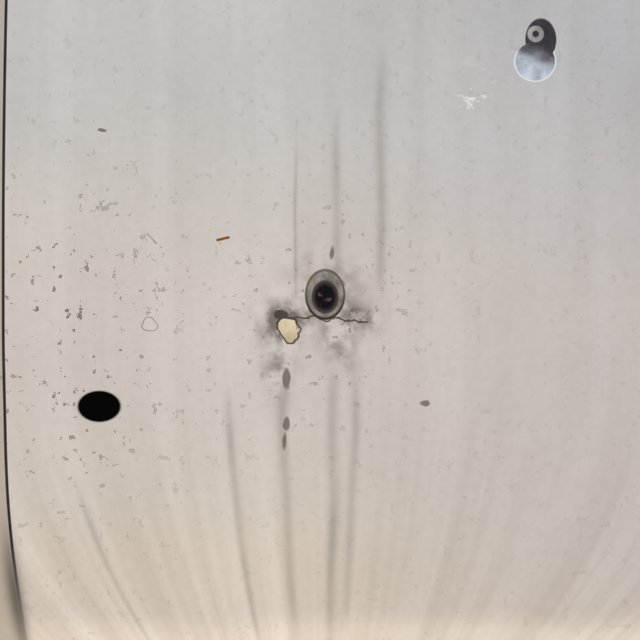
A Shadertoy shader for this texture:

```glsl
#define TOP_GREY vec3(0.755, 0.748, 0.738)
#define MID_CREAM vec3(0.80, 0.768, 0.735)
#define LOW_CREAM vec3(0.815, 0.762, 0.705)
#define EDGE_GLOW vec3(0.91, 0.85, 0.77)
#define GRIME vec3(0.40, 0.365, 0.33)
#define INK vec3(0.05, 0.045, 0.055)
#define BEND 0.35

float hash(vec2 p) {
  p = fract(p * vec2(123.34, 456.21));
  p += dot(p, p + 45.32);
  return fract(p.x * p.y);
}

float noise(vec2 p) {
  vec2 i = floor(p), f = fract(p);
  f = f * f * (3.0 - 2.0 * f);
  return mix(mix(hash(i), hash(i + vec2(1, 0)), f.x),
    mix(hash(i + vec2(0, 1)), hash(i + vec2(1, 1)), f.x), f.y);
}

float fbm(vec2 p) {
  float sum = 0.0, amp = 0.53;
  for (int i = 0; i < 4; i++) {
    sum += amp * noise(p);
    p = p * 2.03 + 17.7;
    amp *= 0.5;
  }
  return sum;
}

float ellipse(vec2 p, float x, float y) {
  return (length(p / vec2(x, y)) - 1.0) * min(x, y);
}

float segment(vec2 p, vec2 a, vec2 b) {
  b -= a;
  p -= a;
  return length(p - b * clamp(dot(p, b) / dot(b, b), 0.0, 1.0));
}

float fill(float d) {
  float w = 1.0 / iResolution.y;
  return 1.0 - smoothstep(-w, w, d);
}

float blob(vec2 p, float x, float y) {
  p /= vec2(x, y);
  return exp(-dot(p, p));
}

// Each streak: x, half width, top, bottom
const vec4 STREAKS[8] = vec4[8](
  vec4(0.527, 0.007, 0.85, 0.59), vec4(0.595, 0.008, 0.95, 0.56),
  vec4(0.462, 0.003, 0.82, 0.55), vec4(0.442, 0.009, 0.47, 0.03),
  vec4(0.522, 0.010, 0.48, 0.02), vec4(0.556, 0.008, 0.47, 0.04),
  vec4(0.355, 0.007, 0.42, 0.0), vec4(0.09, 0.008, 0.28, 0.0));

// Each mark: centre, radii
const vec4 MARKS[6] = vec4[6](
  vec4(0.449, 0.407, 0.006, 0.016), vec4(0.447, 0.338, 0.005, 0.011),
  vec4(0.444, 0.310, 0.003, 0.011), vec4(0.160, 0.796, 0.005, 0.003),
  vec4(0.664, 0.371, 0.006, 0.004), vec4(0.518, 0.604, 0.003, 0.009));

vec3 metal(vec2 p) {
  vec3 col = mix(LOW_CREAM, MID_CREAM, smoothstep(0.0, 0.45, p.y));
  col = mix(col, TOP_GREY, smoothstep(0.5, 0.95, p.y));
  col *= mix(vec3(1.01), vec3(0.95, 0.955, 0.975), smoothstep(0.35, 1.0, p.x));
  col = mix(col, EDGE_GLOW, 0.75 - 0.75 * smoothstep(0.01, 0.06, p.y + 0.02 * fbm(p * 9.0)));

  // Runs gather toward the middle near the foot
  float drop = max(0.0, 1.0 - p.y / 0.45);
  float s = 0.5 + (p.x - 0.5) / (1.0 - BEND * drop * drop);
  col *= 1.0 + 0.09 * (0.6 + drop) * (fbm(vec2(s * 32.0, p.y * 1.3)) - 0.5) * vec3(0.9, 1.0, 1.15);
  float wear = 0.14 + 0.16 * noise(vec2(s * 70.0, p.y * 12.0));
  for (int i = 0; i < 8; i++) {
    vec4 k = STREAKS[i];
    float x = (s - k.x + 0.006 * noise(vec2(p.y * 9.0, k.x * 50.0)) - 0.003) / k.y;
    float span = smoothstep(k.w - 0.05, k.w + 0.04, p.y) * (1.0 - smoothstep(k.z - 0.12, k.z, p.y));
    col = mix(col, GRIME, span * wear * exp(-x * x));
  }

  // Mottling, grain and pits
  col *= 0.96 + 0.05 * fbm(p * 6.0) + 0.035 * fbm(p * 120.0);
  float pitted = blob(p - vec2(0.09, 0.47), 0.16, 0.22) + 0.6 * blob(p - vec2(0.49, 0.52), 0.13, 0.15);
  return mix(col, GRIME, smoothstep(0.68, 0.82, fbm(p * 95.0)) * min(0.7, 0.08 + 0.65 * pitted));
}

vec3 smallMarks(vec3 col, vec2 p) {
  vec2 q = p + 0.005 * (vec2(noise(p * 90.0), noise(p * 90.0 + 31.0)) - 0.5);
  for (int i = 0; i < 6; i++)
    col = mix(col, GRIME, 0.75 * fill(ellipse(q - MARKS[i].xy, MARKS[i].z, MARKS[i].w)));
  // Ring, scratch, splinter and pale scuffs
  float line = abs(length(q - vec2(0.234, 0.493)) - 0.011);
  line = min(line, segment(q, vec2(0.231, 0.636), vec2(0.244, 0.621)));
  col = mix(col, GRIME, 0.5 * fill(line - 0.0008));
  line = segment(p, vec2(0.34, 0.625), vec2(0.357, 0.629));
  col = mix(col, vec3(0.5, 0.3, 0.15), fill(line - 0.0018));
  float scuff = smoothstep(0.62, 0.75, fbm(p * vec2(45, 90)));
  return mix(col, vec3(0.91), 0.8 * scuff * blob(p - vec2(0.742, 0.85), 0.025, 0.04));
}

vec3 centrePort(vec3 col, vec2 p) {
  // Soot, crack and chipped filler
  vec2 c = p - vec2(0.508, 0.54);
  float rough = fbm(p * 42.0);
  float soot = blob(c + vec2(0.068, 0.042), 0.032, 0.027) + 0.8 * blob(c + vec2(-0.05, 0.038), 0.035, 0.018)
    + 0.5 * (blob(c + vec2(-0.027, 0.075), 0.025, 0.045) + blob(c + vec2(0.073, 0.105), 0.025, 0.055) + blob(c, 0.055, 0.06));
  col = mix(col, GRIME, min(0.8, 1.15 * soot * smoothstep(0.25, 0.8, rough)));
  vec2 q = c + 0.014 * (vec2(fbm(p * 55.0), fbm(p * 55.0 + 9.0)) - 0.5);
  float crack = segment(q, vec2(-0.05, -0.035), vec2(0.067, -0.041));
  float chip = ellipse(q + vec2(0.056, 0.056), 0.014, 0.018);
  crack = min(crack - 0.0014, min(chip - 0.003, ellipse(q + vec2(0.068, 0.035), 0.01, 0.008)));
  col = mix(col, GRIME * 0.6, 0.75 * fill(crack));
  col = mix(col, vec3(0.82, 0.75, 0.62) * (0.85 + 0.3 * rough), fill(chip));

  // Worn collar and deep bore
  float collar = ellipse(c, 0.03, 0.038), bore = ellipse(c + vec2(0.0, 0.004), 0.021, 0.026);
  col = mix(col, vec3(0.53, 0.5, 0.46) * (0.75 + 0.5 * fbm(c * 110.0)), fill(collar));
  col = mix(col, GRIME * 0.55, fill(abs(collar) - 0.0015) * (1.0 - 0.45 * smoothstep(-0.03, 0.01, c.y)));
  vec3 inside = mix(vec3(0.3, 0.27, 0.26), INK * 1.8, smoothstep(0.0, 0.009, -bore));
  inside += vec3(0.22, 0.17, 0.18) * smoothstep(0.5, 0.8, fbm(c * 130.0)) * fill(bore + 0.009);
  return mix(col, inside, fill(bore));
}

vec3 openings(vec3 col, vec2 p) {
  // Black oval
  float oval = ellipse(p - vec2(0.155, 0.365), 0.0325, 0.0235);
  col = mix(col, vec3(0.6, 0.57, 0.53), fill(oval - 0.0018));
  col = mix(col, INK * 0.6, fill(oval));
  // Pear shape, bright below, with a bolt
  vec2 h = p - vec2(0.84, 0.92);
  float pear = min(ellipse(h - vec2(0.005, 0.018), 0.024, 0.033), ellipse(h + vec2(0.004, 0.016), 0.031, 0.03));
  float cloudy = fbm(h * 75.0), bolt = length(h - vec2(-0.003, 0.027));
  float shade = smoothstep(-0.04, 0.0, h.y + 0.4 * h.x + 0.025 * cloudy - 0.025);
  vec3 inner = mix(vec3(0.72, 0.76, 0.8), vec3(0.25, 0.24, 0.26), shade);
  inner = mix(inner, vec3(0.6), fill(abs(bolt - 0.009) - 0.004));
  col = mix(col, vec3(0.88), fill(pear - 0.002) * step(h.y, 0.0));
  return mix(col, inner * (0.8 + 0.4 * cloudy), fill(pear));
}

vec3 seam(vec3 col, vec2 p) {
  float foot = max(0.0, 0.32 - p.y), rise = max(0.0, p.y - 0.6);
  float x = p.x - 0.009 + 0.004 * smoothstep(0.25, 0.5, p.y) - 0.03 * rise * rise - 0.33 * foot * foot;
  col = mix(col, vec3(0.66, 0.6, 0.52), 0.6 * fill(x));
  col = mix(col, GRIME * 0.7, 0.65 * blob(vec2(x + 0.006, p.y - 0.07), 0.012, 0.09));
  return mix(col, INK * 2.5, 0.9 * fill(abs(x) - 0.002) * smoothstep(0.0, 0.18, p.y));
}

void mainImage(out vec4 fragColor, in vec2 fragCoord) {
  vec2 p = fragCoord / iResolution.xy;
  vec3 col = centrePort(smallMarks(metal(p), p), p);
  fragColor = vec4(seam(openings(col, p), p), 1.0);
}
```
